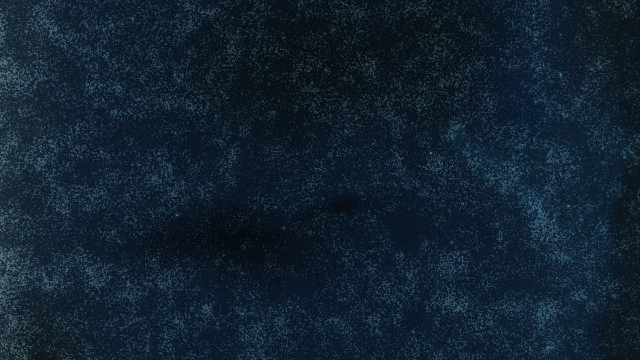
A Shadertoy shader for this background:

```glsl
float hash(vec2 p) {
    vec3 q = fract(vec3(p.xyx) * 0.1031);
    q += dot(q, q.yzx + 33.33);
    return fract((q.x + q.y) * q.z);
}

float noise(vec2 p) {
    vec2 i = floor(p), f = fract(p);
    f = f * f * (3.0 - 2.0 * f);
    return mix(mix(hash(i), hash(i + vec2(1, 0)), f.x),
               mix(hash(i + vec2(0, 1)), hash(i + 1.0), f.x), f.y);
}

float fbm(vec2 p) {
    float sum = 0.0, weight = 0.5;
    for (int i = 0; i < 5; i++) {
        sum += weight * noise(p);
        p = mat2(1.6, 1.2, -1.2, 1.6) * p + 17.3;
        weight *= 0.5;
    }
    return sum;
}

// Soft elliptical patch, 1 at its centre
float patchAt(vec2 p, vec2 centre, vec2 radii) {
    vec2 d = (p - centre) / radii;
    return exp(-dot(d, d));
}

float segmentDistance(vec2 p, vec2 a, vec2 b) {
    vec2 d = b - a;
    return length(p - a - d * clamp(dot(p - a, d) / dot(d, d), 0.0, 1.0));
}

// Sparse glowing points, one candidate per cell
float stars(vec2 p) {
    vec2 cell = floor(p * 13.0);
    vec2 centre = 0.2 + 0.6 * vec2(hash(cell + 5.0), hash(cell + 71.0));
    float d = length(fract(p * 13.0) - centre);
    float lit = smoothstep(0.8, 1.0, hash(cell + 139.0));
    return lit * (exp(-d * d * 1400.0) + 0.2 * exp(-d * d * 150.0));
}

void mainImage(out vec4 fragColor, in vec2 fragCoord) {
    vec2 p = fragCoord / iResolution.y;
    p.x *= 1.7778 * iResolution.y / iResolution.x;

    // Warped coordinates give the patches ragged borders
    vec2 warp = vec2(fbm(p * 5.0), fbm(p * 5.0 + 40.0)) - 0.48;
    vec2 q = p + 0.16 * warp;
    float cloud = fbm(p * 8.0 + warp * 2.0);
    float mottle = fbm(p * 28.0 + 9.0);

    // Dark regions
    float topShade = max(patchAt(q, vec2(0.90, 0.86), vec2(0.42, 0.28)),
                         0.85 * patchAt(q, vec2(1.18, 0.88), vec2(0.22, 0.30)));
    float lowShade = max(patchAt(q, vec2(0.68, 0.34), vec2(0.27, 0.10)),
                         0.8 * patchAt(q, vec2(0.94, 0.40), vec2(0.14, 0.03)));
    float cornerShade = max(patchAt(q, vec2(1.74, 0.95), vec2(0.16, 0.24)),
                            patchAt(q, vec2(0.12, 0.03), vec2(0.14, 0.11)));
    float rightRim = smoothstep(1.70, 1.76, q.x + 0.05 * pow(abs(p.y - 0.5) * 2.0, 2.0));
    cornerShade = max(cornerShade, 0.75 * rightRim);

    // Pale regions
    float leftHaze = exp(-max(p.x + 0.06 * warp.x, 0.0) * 6.0);
    float rightHaze = smoothstep(1.2, 1.65, q.x) * (1.0 - rightRim);
    float streak = exp(-pow(segmentDistance(p + 0.05 * warp, vec2(1.26, 0.62), vec2(1.49, 0.43)) / 0.035, 2.0));
    float leftCloud = patchAt(q, vec2(0.38, 0.70), vec2(0.22, 0.2));
    float lowerCloud = patchAt(q, vec2(0.65, 0.10), vec2(0.22, 0.14));

    // Blue ground
    vec3 colour = mix(vec3(0.032, 0.085, 0.152), vec3(0.046, 0.108, 0.175), cloud);
    colour += vec3(0.0, 0.004, 0.025) * patchAt(q, vec2(1.46, 0.78), vec2(0.14, 0.2));
    colour += vec3(0.055, 0.065, 0.05) * leftHaze + vec3(0.012, 0.025, 0.03) * rightHaze;
    colour = mix(colour, vec3(0.026, 0.046, 0.06), 0.85 * topShade);
    colour = mix(colour, vec3(0.022, 0.036, 0.06), 0.9 * lowShade);
    colour = mix(colour, vec3(0.045, 0.075, 0.085), 0.75 * cornerShade);

    // Fine speckle, thick where the clouds are dense
    float density = 0.47 + 0.6 * (cloud - 0.48) + 0.9 * (mottle - 0.48)
        + 0.22 * leftHaze + 0.08 * rightHaze + 0.22 * streak + 0.08 * leftCloud
        + 0.06 * lowerCloud + 0.02 * topShade - 0.3 * lowShade - 0.05 * cornerShade;
    density = clamp(density, 0.0, 1.0);
    float threshold = mix(0.7, 0.2, density);
    vec2 tilted = mat2(0.8, 0.6, -0.6, 0.8) * p;
    float grain = 0.6 * noise(tilted * 330.0) + 0.4 * noise(p * 270.0 + 31.0);
    grain = smoothstep(threshold, threshold + 0.5, grain);
    vec3 speckColour = mix(vec3(0.155, 0.23, 0.245), vec3(0.23, 0.27, 0.26), leftHaze);
    speckColour = mix(speckColour, vec3(0.14, 0.21, 0.21), topShade);
    colour += speckColour * grain * (0.5 + 0.6 * density);
    colour += vec3(0.01, 0.035, 0.045) * streak;

    colour += vec3(0.2, 0.42, 0.45) * stars(p);
    fragColor = vec4(colour, 1.0);
}
```
